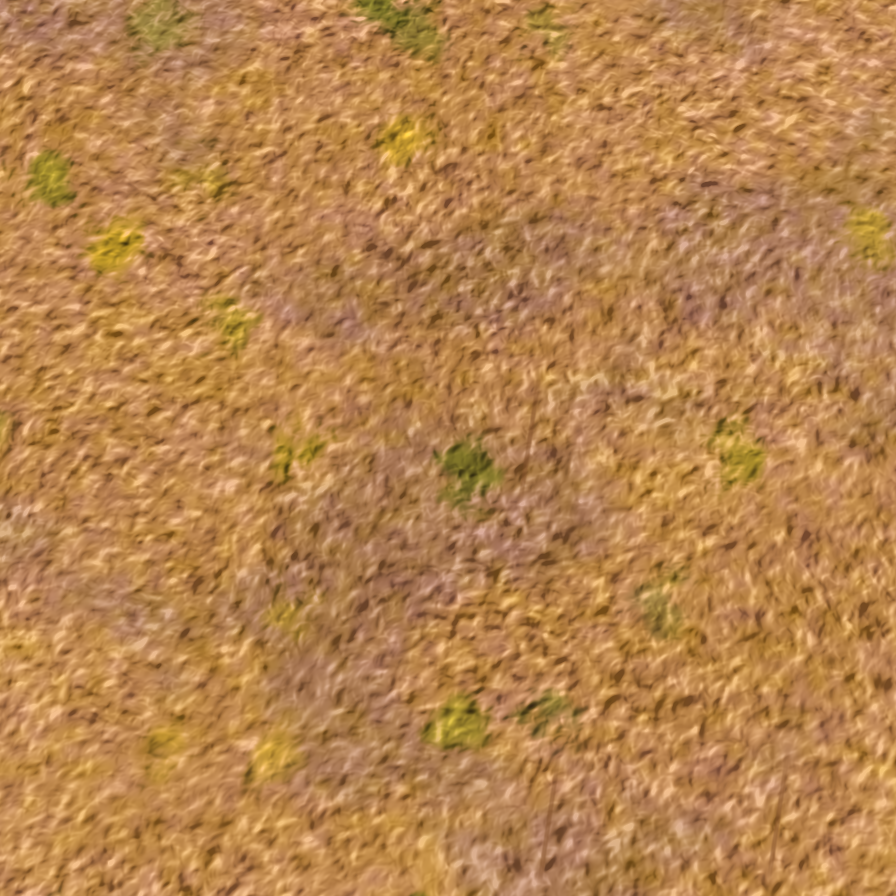
Give the GLSL for this texture, as a WebGL 1 fragment shader.

```glsl
precision highp float;
// Dry golden grass on a slope: leaning short blades, dull patches and a few green tufts.
uniform vec2 u_resolution;

float hash(vec2 p) {
  return fract(sin(dot(p, vec2(127.1, 311.7))) * 43758.5453);
}

vec2 hash2(vec2 p) {
  return vec2(hash(p), hash(p + 37.3));
}

float noise(vec2 p) {
  vec2 i = floor(p), f = fract(p);
  f = f * f * (3.0 - 2.0 * f);
  return mix(mix(hash(i), hash(i + vec2(1.0, 0.0)), f.x),
             mix(hash(i + vec2(0.0, 1.0)), hash(i + 1.0), f.x), f.y);
}

float fbm(vec2 p) {
  float sum = 0.0, amp = 0.53;
  for (int i = 0; i < 4; i++) {
    sum += amp * noise(p);
    p = mat2(1.6, 1.2, -1.2, 1.6) * p + 7.1;
    amp *= 0.5;
  }
  return sum;
}

// Signed sum of scattered, elongated soft blades around a main direction
float blades(vec2 p, float lean, float spread) {
  vec2 cell = floor(p);
  float sum = 0.0;
  for (int y = -1; y <= 1; y++) {
    for (int x = -1; x <= 1; x++) {
      for (int k = 0; k < 3; k++) {
        vec2 id = cell + vec2(float(x), float(y));
        vec2 seed = id + float(k) * 17.7;
        vec2 d = p - id - hash2(seed);
        float angle = lean + spread * (hash(seed + 5.9) + hash(seed + 9.2) - 1.0);
        float c = cos(angle), s = sin(angle);
        float along = dot(d, vec2(c, s));
        float across = dot(d, vec2(-s, c)) + 0.22 * along * along;
        float shape = exp(-along * along / 0.28 - across * across / 0.034);
        float weight = 2.0 * hash(seed + 2.4) - 1.0;
        sum += weight * shape * (1.0 - smoothstep(0.6, 1.0, length(d)));
      }
    }
  }
  return sum;
}

// Colour ramp from shaded roots to sunlit tips
vec3 straw(float t) {
  vec3 c = mix(vec3(0.46, 0.29, 0.13), vec3(0.69, 0.475, 0.255), smoothstep(-0.1, 0.42, t));
  c = mix(c, vec3(0.80, 0.585, 0.352), clamp((t - 0.38) / 0.28, 0.0, 1.0));
  return mix(c, vec3(0.96, 0.76, 0.53), clamp((t - 0.66) / 0.4, 0.0, 1.0));
}

void main() {
  vec2 uv = gl_FragCoord.xy / min(u_resolution.x, u_resolution.y);

  // Blades get finer and flatter up the slope
  vec2 ground = vec2((uv.x - 0.5) * (1.0 + 0.25 * uv.y), uv.y + 0.2 * uv.y * uv.y);
  float lean = mix(1.05, 0.55, uv.y) + 0.9 * (noise(uv * 6.0 + 3.0) - 0.5);
  float coarse = blades(ground * 52.0 + 40.0, lean, 1.0);
  float fine = blades(ground * 92.0 + 11.0, lean, 1.3);
  float streaks = coarse + 0.5 * fine;

  // Broad patches of light, and places where the blades blur together
  float patches = fbm(uv * vec2(4.0, 6.0) + 2.0);
  float crispness = 0.75 + 0.5 * noise(uv * 9.0 + 21.0);
  float tone = 0.54 + 0.47 * streaks * crispness + 0.3 * (patches - 0.5);
  vec3 color = straw(tone);

  // Dull mauve-brown thatch, and small shifts between ochre and pink
  float thatch = smoothstep(0.50, 0.70, fbm(uv * vec2(5.0, 7.0) + 13.0));
  color = mix(color, color * vec3(0.88, 0.89, 1.05), 0.85 * thatch);
  float hue = noise(ground * 48.0 + 5.0) + 0.7 * noise(ground * 14.0) - 0.85;
  color += hue * vec3(0.0, -0.015, 0.10);

  // Sparse yellow and green tufts with ragged edges
  vec2 grid = uv * 9.0;
  for (int y = -1; y <= 1; y++) {
    for (int x = -1; x <= 1; x++) {
      vec2 id = floor(grid) + vec2(float(x), float(y));
      vec2 d = grid - id - hash2(id + 61.0);
      float ragged = length(d) + 0.12 * streaks + 0.35 * (noise(uv * 45.0) - 0.5);
      float tuft = 1.0 - smoothstep(0.05, 0.38, ragged);
      tuft *= step(0.80, hash(id + 83.0)) * (0.4 + 0.5 * hash(id + 29.0));
      vec3 leaf = mix(vec3(0.80, 0.64, 0.14), vec3(0.46, 0.47, 0.14), hash(id + 7.0));
      color = mix(color, leaf * (0.55 + 0.8 * tone), tuft);
    }
  }

  // A few thin dry stalks
  for (int i = 0; i < 3; i++) {
    vec2 root = hash2(vec2(float(i) * 3.7, 4.2)) * vec2(0.9, 0.6);
    vec2 d = uv - root;
    float line = 1.0 - smoothstep(0.001, 0.004, abs(d.x - 0.15 * d.y));
    float span = smoothstep(0.0, 0.03, d.y) * (1.0 - smoothstep(0.10, 0.16, d.y));
    color = mix(color, vec3(0.52, 0.32, 0.17), 0.5 * line * span);
  }

  gl_FragColor = vec4(clamp(color, 0.0, 1.0), 1.0);
}
```
